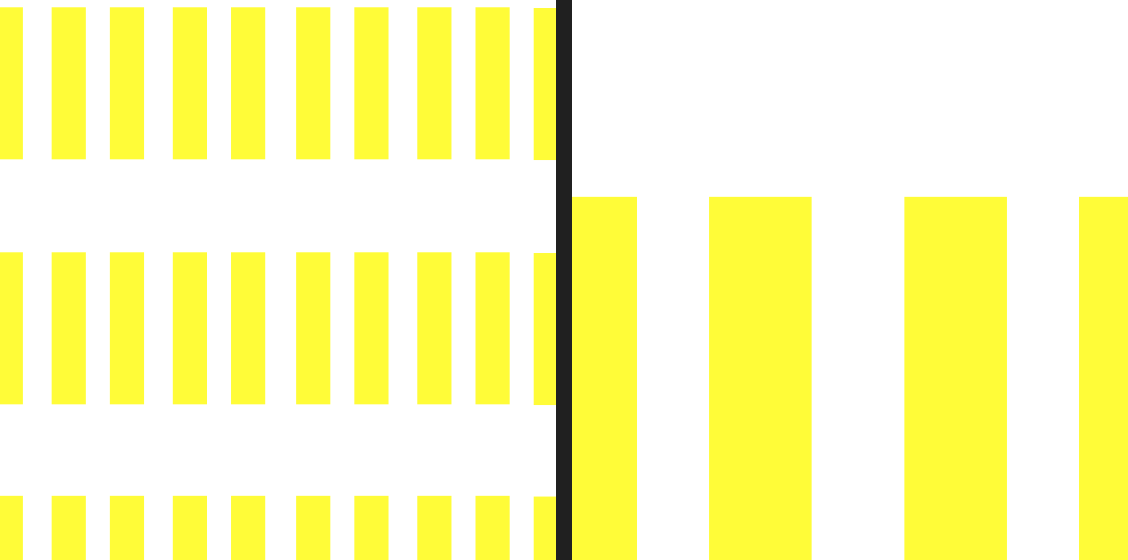
Left, the full canvas; right, a detail of the centre.
This pattern is drawn by a Shadertoy shader. Its source:

```glsl
#define BAR_WIDTH 0.0615
#define BAR_HEIGHT 0.2715
#define FIRST_LEFT 0.0929
#define BAR_STEP 0.1047
#define PAIR_GAP 0.0085
#define QUAD_GAP 0.0039
#define TOP_MARGIN 0.013
#define ROW_STEP 0.4375
#define ROW_SLIP 0.0026
#define LAST_DROP 0.0013
#define YELLOW vec3(1.0, 0.99, 0.22)
#define PAPER vec3(1.0)

// Antialiased coverage of the interval [start, start + size]
float span(float x, float start, float size, float pixel) {
    float inside = 0.5 * size - abs(x - start - 0.5 * size);
    return clamp(inside / pixel + 0.5, 0.0, 1.0);
}

// Left edge of a bar: even steps, with wider gaps after each pair and four
float barLeft(float i) {
    float pairs = floor(min(i, 7.0) / 2.0);
    float quads = floor(clamp(i, 0.0, 7.0) / 4.0);
    return FIRST_LEFT + BAR_STEP * i + PAIR_GAP * pairs + QUAD_GAP * quads;
}

// Coverage of the three horizontal rows, measured down from the top
float rows(float depth, float pixel) {
    float cover = 0.0;
    for (float row = 0.0; row < 3.0; row++) {
        float top = TOP_MARGIN + ROW_STEP * row - ROW_SLIP * floor(row / 2.0);
        cover = max(cover, span(depth, top, BAR_HEIGHT, pixel));
    }
    return cover;
}

void mainImage(out vec4 fragColor, in vec2 fragCoord) {
    vec2 pixel = 1.0 / iResolution.xy;
    vec2 p = fragCoord * pixel;
    float depth = 1.0 - p.y;

    // Columns run past both sides; the last one sits slightly lower
    float cover = 0.0;
    for (float i = -1.0; i < 9.0; i++) {
        float drop = LAST_DROP * step(7.5, i);
        float column = span(p.x, barLeft(i), BAR_WIDTH, pixel.x);
        cover = max(cover, column * rows(depth - drop, pixel.y));
    }

    fragColor = vec4(mix(PAPER, YELLOW, cover), 1.0);
}
```
